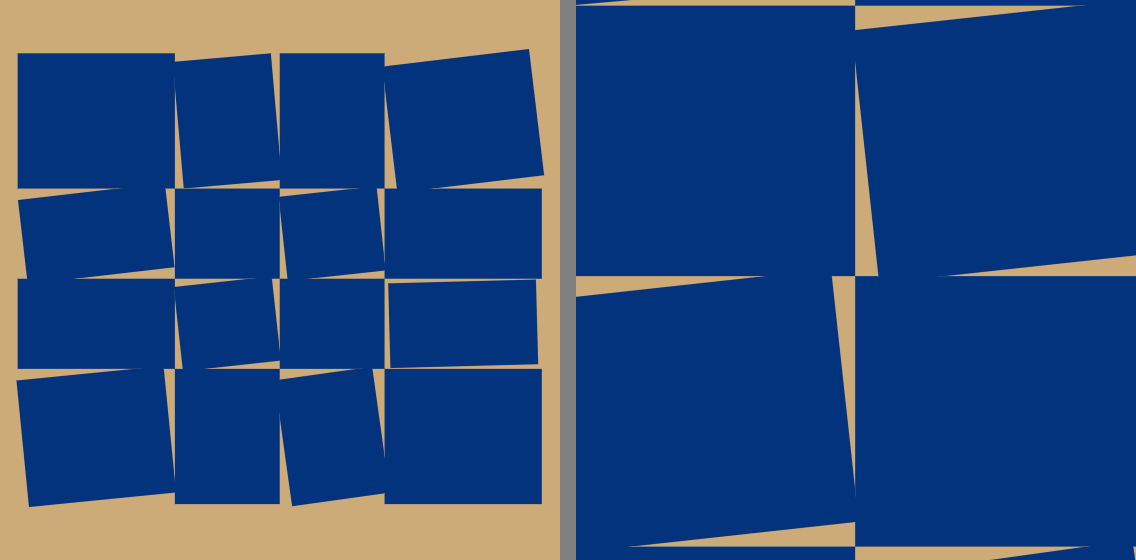
Left, the full canvas; right, a detail of the centre.
Write a WebGL 1 fragment shader that draws this pattern.

```glsl
precision highp float;

uniform vec2 u_resolution;

const vec3 SAND = vec3(0.80, 0.67, 0.47);
const vec3 BLUE = vec3(0.01, 0.20, 0.49);

// Inner cells are two units wide, outer cells three.
const vec2 GRID_UNIT = vec2(0.0936, 0.0805);
const vec2 GRID_CENTER = vec2(-0.0005, 0.0023);
const float TILTED_SCALE = 0.94;

// Tilts in degrees: two cells per row, rows from the top down.
const vec4 TILTS_UPPER = vec4(5.0, 6.85, 6.6, 6.2);
const vec4 TILTS_LOWER = vec4(6.25, 1.5, 5.65, 7.95);

float boxDistance(vec2 p, vec2 halfSize) {
    vec2 d = abs(p) - halfSize;
    return length(max(d, 0.0)) + min(max(d.x, d.y), 0.0);
}

vec2 rotateInto(vec2 p, float angle) {
    float c = cos(angle);
    float s = sin(angle);
    return vec2(c * p.x + s * p.y, c * p.y - s * p.x);
}

float tiltAngle(vec2 cell) {
    vec4 tilts = cell.y < 1.5 ? TILTS_UPPER : TILTS_LOWER;
    vec2 pair = mod(cell.y, 2.0) < 0.5 ? tilts.xy : tilts.zw;
    return radians(cell.x < 1.5 ? pair.x : pair.y);
}

float cellDistance(vec2 p, vec2 cell) {
    // Signed position from the middle of the grid, rows counted downwards.
    vec2 offset = (cell - 1.5) * vec2(1.0, -1.0);
    vec2 center = sign(offset) * (2.5 * abs(offset) - 0.25) * GRID_UNIT;
    vec2 halfSize = (0.5 * abs(offset) + 0.75) * GRID_UNIT;
    vec2 local = p - center;

    // Straight and tilted cells alternate like a checkerboard.
    if (mod(cell.x + cell.y, 2.0) > 0.5) {
        local = rotateInto(local, tiltAngle(cell));
        halfSize *= TILTED_SCALE;
    }
    return boxDistance(local, halfSize);
}

void main() {
    float canvasSize = min(u_resolution.x, u_resolution.y);
    vec2 p = (gl_FragCoord.xy - 0.5 * u_resolution) / canvasSize - GRID_CENTER;

    // Union of all sixteen blocks.
    float dist = 1.0;
    for (int row = 0; row < 4; row++) {
        for (int column = 0; column < 4; column++) {
            dist = min(dist, cellDistance(p, vec2(float(column), float(row))));
        }
    }

    float edge = 0.7 / canvasSize;
    float coverage = 1.0 - smoothstep(-edge, edge, dist);
    gl_FragColor = vec4(mix(SAND, BLUE, coverage), 1.0);
}
```
